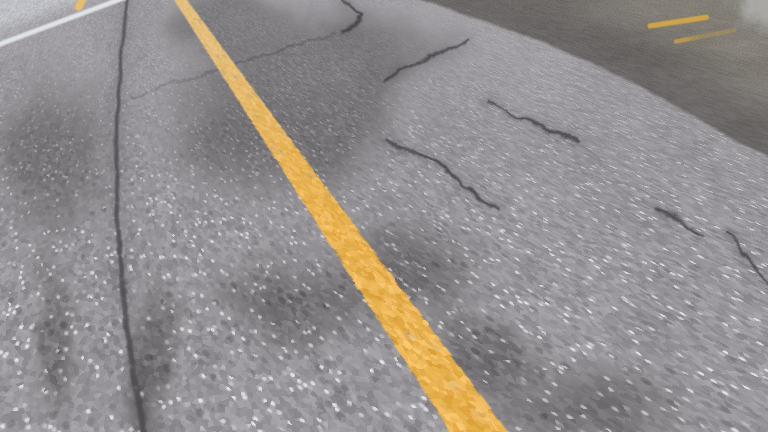
Give the GLSL for this texture, as a Shadertoy shader.

```glsl
vec2 hash2(vec2 p) {
    vec3 q = fract(p.xyx * vec3(0.1031, 0.1030, 0.0973));
    q += dot(q, q.yzx + 33.33);
    return fract((q.xx + q.yz) * q.zy);
}

// Nearest-cell distance and that cell's random tone
vec2 cellular(vec2 p) {
    vec2 base = floor(p);
    vec2 best = vec2(9.0, 0.0);
    for (int j = -1; j <= 1; j++)
    for (int i = -1; i <= 1; i++) {
        vec2 cell = base + vec2(i, j);
        vec2 rnd = hash2(cell);
        float dist = length(cell + rnd - p);
        if (dist < best.x) best = vec2(dist, hash2(cell + 71.0).x);
    }
    return best;
}

float waves(vec2 p) {
    float sum = 0.0, amp = 0.5;
    for (int i = 0; i < 5; i++) {
        sum += amp * sin(p.x + 1.3 * sin(p.y * 0.7)) * sin(p.y + sin(p.x * 0.8) + 1.7);
        p = mat2(1.5, 1.2, -1.2, 1.5) * p + 2.3;
        amp *= 0.6;
    }
    return sum;
}

float segment(vec2 p, vec2 a, vec2 b) {
    vec2 ab = b - a;
    return length(p - a - ab * clamp(dot(p - a, ab) / dot(ab, ab), 0.0, 1.0));
}

float stroke(float dist, float halfWidth, float soft) {
    return 1.0 - smoothstep(halfWidth - soft, halfWidth + soft, dist);
}

// Damp stains: centre and radii, y measured downward
const vec4 stains[11] = vec4[11](
    vec4(0.80, 0.13, 0.25, 0.11), vec4(0.55, 0.30, 0.16, 0.16),
    vec4(0.77, 0.32, 0.12, 0.15), vec4(0.95, 0.62, 0.15, 0.12),
    vec4(0.66, 0.70, 0.18, 0.12), vec4(1.36, 0.94, 0.23, 0.11),
    vec4(1.10, 0.82, 0.13, 0.10), vec4(0.10, 0.36, 0.14, 0.20),
    vec4(0.13, 0.80, 0.05, 0.20), vec4(0.35, 0.87, 0.06, 0.25),
    vec4(0.50, 0.04, 0.15, 0.07));

// Crack pieces: start and end, y measured downward
const vec4 cracks[11] = vec4[11](
    vec4(0.79, 0.00, 0.84, 0.035), vec4(0.84, 0.035, 0.80, 0.075),
    vec4(1.08, 0.095, 0.97, 0.145), vec4(0.97, 0.145, 0.89, 0.18),
    vec4(0.89, 0.33, 1.01, 0.37), vec4(1.01, 0.37, 1.07, 0.43),
    vec4(1.07, 0.43, 1.15, 0.485), vec4(1.13, 0.24, 1.34, 0.33),
    vec4(1.52, 0.48, 1.63, 0.545), vec4(1.685, 0.54, 1.735, 0.60),
    vec4(1.735, 0.60, 1.79, 0.675));

void mainImage(out vec4 fragColor, in vec2 fragCoord) {
    vec2 p = fragCoord / iResolution.y;
    p.y = 1.0 - p.y;
    float px = 1.0 / iResolution.y;
    float depth = p.y + 0.29;
    vec2 ground = vec2((p.x - 0.218) / depth, log(depth));

    // Aggregate, finer with distance
    vec2 stone = cellular(ground * 95.0);
    vec2 grit = cellular(ground * 48.0 + 17.0);
    float near = smoothstep(-0.1, 0.8, p.y);
    float grain = (stone.y - 0.5) * 0.8 + (grit.y - 0.5) * 0.4;
    float mottle = waves(p * 13.0);

    // Dry asphalt, darkened by ragged stains
    vec2 warped = p + 0.035 * vec2(waves(p * 9.0 + 4.0), waves(p * 9.0 + 11.0));
    float damp = 0.0;
    for (int i = 0; i < 11; i++) {
        vec2 r = (warped - stains[i].xy) / stains[i].zw;
        damp += exp(-dot(r, r) * 1.1);
    }
    damp = smoothstep(0.15, 1.0, damp + 0.25 * mottle + 0.2 * grain);
    vec3 color = mix(vec3(0.605, 0.597, 0.612), vec3(0.465, 0.455, 0.468), damp);
    color += 0.025 * mottle + 0.03 * (1.0 - smoothstep(0.0, 0.35, p.y));
    color += grain * mix(0.06, 0.14, near);
    color += 0.22 * near * smoothstep(0.88, 0.97, stone.y) * (1.0 - smoothstep(0.2, 0.6, stone.x));
    color -= 0.10 * near * smoothstep(0.82, 0.95, grit.y) * (1.0 - smoothstep(0.2, 0.6, grit.x));

    // Branching cracks
    vec2 jagged = p + 0.009 * vec2(waves(p * 45.0), waves(p * 45.0 + 7.0));
    float crackDist = 9.0;
    for (int i = 0; i < 11; i++)
        crackDist = min(crackDist, segment(jagged, cracks[i].xy, cracks[i].zw));
    float crackWidth = 0.0035 + 0.002 * waves(p * 21.0);
    color = mix(color, vec3(0.31, 0.30, 0.32), 0.75 * stroke(crackDist, crackWidth, 0.002 + px));
    color -= 0.07 * exp(-crackDist * 65.0);
    float faintCrack = segment(jagged, vec2(0.30, 0.225), vec2(0.78, 0.075));
    color -= 0.07 * stroke(faintCrack, 0.003, 0.003);

    // Long seam on the left
    float seamX = 0.27 + 0.165 * (p.y - 0.38) * (p.y - 0.38) + 0.004 * waves(p * 30.0);
    float seam = abs(p.x - seamX);
    color -= 0.08 * exp(-seam * 40.0);
    color = mix(color, vec3(0.30, 0.29, 0.31), 0.8 * stroke(seam, 0.003 + 0.004 * p.y, 0.002 + px));

    // Yellow stripe narrowing toward the top
    float rough = 0.006 * grain * near;
    float left = p.x - 0.403 - 0.639 * p.y + rough;
    float right = 0.433 + 0.743 * p.y - p.x + rough;
    float stripe = smoothstep(-0.002 - px, 0.002 + px, min(left, right));
    vec3 paint = mix(vec3(0.91, 0.76, 0.50), vec3(0.93, 0.71, 0.32), smoothstep(0.0, 0.5, p.y));
    paint += grain * vec3(0.08, 0.10, 0.15) * (0.4 + near);
    color = mix(color, paint, stripe * (0.96 - 0.2 * smoothstep(0.9, 1.0, grit.y)));

    // Pale verge and white edge line
    float verge = p.y + 0.373 * p.x - 0.102;
    color = mix(color, vec3(0.74, 0.75, 0.77) + 0.08 * grain, 1.0 - smoothstep(-0.06, 0.0, verge));
    color = mix(color, vec3(0.88, 0.89, 0.90), stroke(abs(verge), 0.006, 0.002 + px));
    float farMark = segment(p, vec2(0.195, -0.01), vec2(0.182, 0.016));
    color = mix(color, vec3(0.90, 0.74, 0.45), stroke(farMark, 0.009, 0.002 + px));

    // Wet pavement in the upper right corner
    float bank = p.y - 0.035 - 0.456 * (p.x - 1.08) + 0.02 * sin((p.x - 1.08) * 5.5);
    bank += 0.006 * waves(p * 24.0);
    float wet = 1.0 - smoothstep(-0.007, 0.005, bank);
    vec3 water = mix(vec3(0.42, 0.405, 0.40), vec3(0.50, 0.485, 0.455), smoothstep(0.03, 0.22, -bank));
    water += 0.04 * waves(p * vec2(9.0, 30.0)) + 0.05 * grain;
    float glare = smoothstep(0.0, 0.10, p.x - 1.64 - 0.9 * p.y + 0.04 * waves(p * 32.0));
    water = mix(water, vec3(0.72, 0.72, 0.71), 0.75 * glare * (1.0 - smoothstep(0.04, 0.10, p.y)));
    float markA = segment(p, vec2(1.505, 0.060), vec2(1.635, 0.040));
    float markB = segment(p, vec2(1.565, 0.096), vec2(1.70, 0.070));
    water = mix(water, vec3(0.84, 0.66, 0.27), 0.9 * stroke(markA, 0.006, 0.003));
    water = mix(water, vec3(0.76, 0.61, 0.31), stroke(markB, 0.005, 0.003) * mix(0.9, 0.4, smoothstep(1.58, 1.63, p.x)));
    color = mix(color, water, wet);

    fragColor = vec4(clamp(color, 0.0, 1.0), 1.0);
}
```
